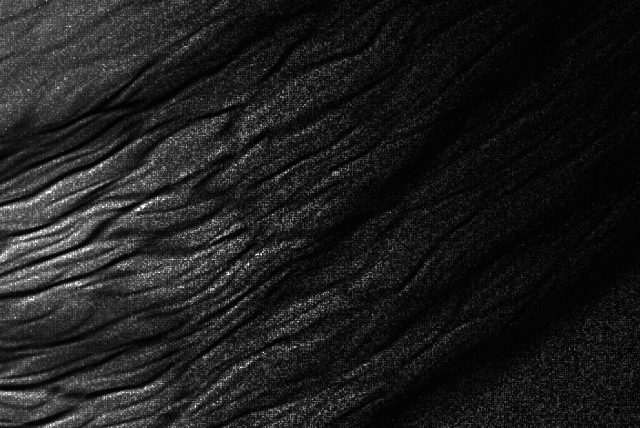
This texture is drawn by a Shadertoy shader. Its source:

```glsl
// Dark wet sand with braided, slanting rills, soft shadow bands and glinting grains.
#define LOBE_SCALE vec2(2.5, 10.5)  // rill lobes per canvas height, along and across
#define RELIEF 0.62                 // strength of lit rims
#define CREVICE 0.62                // darkness of the channels
#define GRAIN_SCALE 235.0           // grains per canvas height
#define GRAIN 0.95                  // contrast of the sand grains
#define GLINT 0.55                  // brightness of rare sparkles
#define EXPOSURE 1.0

vec2 hash22(vec2 p) {
    vec3 q = fract(vec3(p.xyx) * vec3(0.1031, 0.1030, 0.0973));
    q += dot(q, q.yzx + 33.33);
    return fract((q.xx + q.yz) * q.zy);
}

// Cellular noise: gap between the two nearest points, zero on cell borders.
float cellEdge(vec2 p) {
    vec2 cell = floor(p);
    float near1 = 9.0, near2 = 9.0;
    for (int j = -1; j <= 1; j++)
    for (int i = -1; i <= 1; i++) {
        vec2 c = cell + vec2(i, j);
        float d = length(c + 0.1 + 0.8 * hash22(c + 71.0) - p);
        near2 = min(near2, max(near1, d));
        near1 = min(near1, d);
    }
    return near2 - near1;
}

// Layered sines, roughly -1 to 1.
float waves(vec2 p) {
    float sum = 0.0, amp = 0.5;
    for (int i = 0; i < 4; i++) {
        sum += amp * sin(p.x + 1.7 * sin(p.y + float(i)));
        p = mat2(1.5, 1.1, -1.1, 1.5) * p + 2.3;
        amp *= 0.55;
    }
    return sum;
}

// Bent coordinates: x follows the water, y runs across it.
vec2 flowSpace(vec2 p) {
    float bend = 0.10 * exp(-3.0 * p.x) * smoothstep(0.65, 0.1, p.y);
    float across = p.y - 0.42 * p.x - 0.14 * p.x * p.x - bend;
    return vec2(p.x + 0.3 * p.y, across);
}

// Flat lobes separated by narrow channels, at two sizes.
float sandHeight(vec2 flow) {
    vec2 q = flow * LOBE_SCALE;
    q += vec2(0.25, 0.38) * vec2(waves(q * 1.3 + 4.0), waves(q.yx * vec2(0.8, 2.0)));
    float large = smoothstep(0.0, 0.32, cellEdge(q));
    float small = smoothstep(0.0, 0.45, cellEdge(q * vec2(1.7, 2.1) + 13.0));
    return 0.68 * large + 0.32 * small;
}

float band(float v, float centre, float width) {
    float d = (v - centre) / width;
    return exp(-d * d);
}

// Round grains of random size and brightness.
float grains(vec2 p, float rarity) {
    vec2 cell = floor(p), r = hash22(cell);
    float d = length(fract(p) - 0.3 - 0.4 * r);
    return pow(hash22(cell + 37.0).x, rarity) * smoothstep(0.75, 0.1, d);
}

// Broad light: bright at the left, falling to black at the upper right.
float broadTone(vec2 p, vec2 flow) {
    float wobble = 0.03 * waves(p * 4.0);
    float v = flow.y + wobble;
    float tone = mix(0.27, 0.085, smoothstep(0.0, 1.25, p.x));
    tone += 0.10 * exp(-dot(p - vec2(0.02, 0.4), p - vec2(0.02, 0.4)) * 14.0);
    tone *= 1.0 - 0.72 * smoothstep(0.5, 1.3, 0.6 * p.x + 0.5 * p.y);
    float shade = 0.72 * band(v, 0.64, 0.07);
    shade += 0.75 * band(v, 0.05 + 0.3 * (p.x - 0.95), 0.055) * smoothstep(0.3, 0.75, p.x);
    shade += 0.65 * band(v, -0.28, 0.05) * smoothstep(0.5, 1.0, p.x);
    shade += 0.85 * band(v, -0.49, 0.07) * smoothstep(0.4, 0.9, p.x);
    vec2 pool = (p - vec2(0.16, 0.2)) / vec2(0.3, 0.09);
    shade += 0.62 * exp(-dot(pool, pool));
    tone *= 1.0 - min(shade, 0.9);
    return tone * (1.0 + 0.28 * waves(flow * vec2(3.0, 24.0) + 1.0));
}

void mainImage(out vec4 fragColor, in vec2 fragCoord) {
    vec2 p = fragCoord / iResolution.y;
    vec2 flow = flowSpace(p);

    // Rills fade on the smooth upper left and the flat lower right.
    float carved = smoothstep(0.78, 0.62, flow.y) * smoothstep(-0.58, -0.45, flow.y);
    carved = mix(0.25, 1.0, carved) * mix(1.0, 0.6, smoothstep(0.4, 1.2, p.x));
    float height = sandHeight(flow);
    float rim = height - sandHeight(flow + vec2(-0.004, 0.008));

    float tone = broadTone(p, flow);
    tone *= 1.0 - CREVICE * carved * pow(1.0 - height, 1.4);
    tone *= max(0.15, 1.0 + RELIEF * 3.2 * carved * rim);

    // Grain contrast grows away from the wet left side.
    float dry = mix(0.35, 1.0, smoothstep(0.1, 0.8, p.x));
    float sand = grains(p * GRAIN_SCALE, 2.0) + 0.7 * grains(p.yx * GRAIN_SCALE * 0.73 + 9.0, 3.0);
    tone *= 1.0 + GRAIN * dry * (2.6 * sand - 0.65);
    float corner = smoothstep(-0.52, -0.62, flow.y);
    tone += 0.09 * corner * sand;
    tone += GLINT * grains(p * GRAIN_SCALE * 0.8 + 51.0, 90.0) * (0.15 + 2.0 * tone);

    fragColor = vec4(vec3(clamp(tone * EXPOSURE, 0.012, 1.0)), 1.0);
}
```
